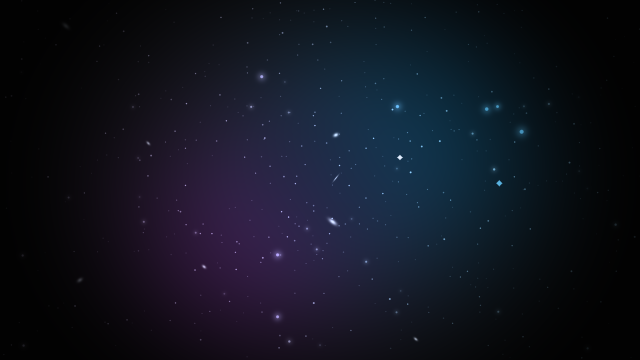
A Shadertoy shader for this background:

```glsl
const vec3 NEUTRAL = vec3(0.10, 0.10, 0.12);
const vec3 PURPLE_TINT = vec3(0.12, 0.0, 0.14);
const vec3 BLUE_TINT = vec3(-0.05, 0.11, 0.18);
const vec3 STAR_WHITE = vec3(0.88, 0.93, 1.0);
const vec3 STAR_BLUE = vec3(0.35, 0.70, 0.88);
const vec3 STAR_LILAC = vec3(0.72, 0.62, 0.88);

float hash(vec2 p) {
    return fract(sin(dot(p, vec2(127.1, 311.7))) * 43758.5453);
}

// Soft elliptical falloff, one at its centre
float cloud(vec2 p, vec2 centre, vec2 size) {
    vec2 q = (p - centre) / size;
    return exp(-dot(q, q));
}

float vignette(vec2 uv) {
    float d = length((uv - 0.5) * vec2(1.0, 0.65));
    return 1.0 - smoothstep(0.10, 0.52, d);
}

float disc(float d, float radius, float pixel) {
    return 1.0 - smoothstep(radius - pixel * 0.7, radius + pixel * 0.7, d);
}

// Small core inside a faint halo
float glowStar(vec2 p, vec2 centre, float radius, float pixel) {
    float d = length(p - centre);
    float halo = exp(-d * d / (radius * radius * 9.0));
    return disc(d, radius, pixel) * 0.65 + halo * 0.32;
}

float diamond(vec2 p, vec2 centre, float radius, float pixel) {
    vec2 q = abs(p - centre);
    return disc((q.x + q.y) * 0.7071, radius * 0.7071, pixel);
}

// Tilted streak with a bright middle
float galaxy(vec2 p, vec2 centre, vec2 size, float angle) {
    float c = cos(angle), s = sin(angle);
    vec2 q = mat2(c, -s, s, c) * (p - centre) / size;
    return exp(-dot(q, q) * 2.0);
}

// One star in some of the cells of a grid
float starLayer(vec2 p, float cells, float density, float radius,
                float haloLevel, float seed, float pixel) {
    vec2 cell = floor(p * cells);
    vec2 id = cell + seed;
    vec2 jitter = vec2(hash(id + 3.1), hash(id + 7.7));
    vec2 centre = (cell + 0.2 + 0.6 * jitter) / cells;
    float present = step(hash(id), density);
    float level = mix(0.2, 1.0, pow(hash(id + 13.3), 2.0));
    float d = length(p - centre);
    float r = radius * mix(0.6, 1.1, level);
    float halo = exp(-d * d / (r * r * 10.0)) * haloLevel;
    return present * level * (disc(d, r, pixel) + halo);
}

void mainImage(out vec4 fragColor, in vec2 fragCoord) {
    vec2 uv = fragCoord / iResolution.xy;
    float aspect = iResolution.x / iResolution.y;
    float pixel = 1.0 / iResolution.y;
    vec2 p = fragCoord * pixel;
    p.x += (16.0 / 9.0 - aspect) * 0.5;

    // Purple and blue haze, darkened towards the sides
    float shade = vignette(uv);
    float purple = cloud(uv, vec2(0.34, 0.25), vec2(0.24, 0.42));
    float blue = cloud(uv, vec2(0.72, 0.66), vec2(0.30, 0.50));
    vec3 color = NEUTRAL + PURPLE_TINT * purple + BLUE_TINT * blue;
    color = color * shade + 0.008;

    // Scattered stars, finer and more numerous with each layer
    float crowd = 0.3 + 0.9 * cloud(uv, vec2(0.52, 0.52), vec2(0.28, 0.42));
    float stars = 0.0;
    for (int i = 0; i < 3; i++) {
        float k = float(i);
        float cells = 12.0 * exp2(k * 0.9);
        float radius = 0.0030 - 0.0007 * k;
        float halo = 0.25 * step(k, 0.5);
        stars += starLayer(p, cells, 0.20 * crowd, radius, halo, 19.0 * k, pixel);
    }
    vec3 tint = mix(STAR_LILAC, STAR_BLUE, smoothstep(0.3, 0.75, uv.x));
    color += mix(tint, STAR_WHITE, 0.45) * stars * (0.12 + 0.75 * shade);

    // Brighter stars with halos
    float whiteGlow = glowStar(p, vec2(1.104, 0.704), 0.0045, pixel)
                    + glowStar(p, vec2(0.727, 0.787), 0.0042, pixel)
                    + glowStar(p, vec2(0.771, 0.292), 0.0042, pixel)
                    + glowStar(p, vec2(0.771, 0.120), 0.0040, pixel);
    float blueGlow = glowStar(p, vec2(1.352, 0.697), 0.0048, pixel)
                   + glowStar(p, vec2(1.449, 0.634), 0.0055, pixel)
                   + glowStar(p, vec2(1.382, 0.704), 0.0038, pixel);
    color += tint * whiteGlow * 0.85 + STAR_BLUE * blueGlow * 0.7;

    // Diamond stars
    color = mix(color, STAR_WHITE, diamond(p, vec2(1.111, 0.5625), 0.0075, pixel));
    color = mix(color, STAR_BLUE, diamond(p, vec2(1.387, 0.491), 0.0085, pixel));

    // Distant galaxies
    float galaxies = galaxy(p, vec2(0.924, 0.384), vec2(0.0170, 0.0075), -0.65)
                   + galaxy(p, vec2(0.933, 0.625), vec2(0.0095, 0.0065), 0.45)
                   + galaxy(p, vec2(0.933, 0.505), vec2(0.0140, 0.0025), 0.90) * 0.7
                   + galaxy(p, vec2(0.412, 0.602), vec2(0.0080, 0.0045), -0.80) * 0.6
                   + galaxy(p, vec2(0.567, 0.259), vec2(0.0080, 0.0050), -0.70) * 0.8
                   + galaxy(p, vec2(1.155, 0.058), vec2(0.0080, 0.0045), -0.70) * 0.7
                   + galaxy(p, vec2(0.222, 0.222), vec2(0.0110, 0.0070), 0.60) * 0.25
                   + galaxy(p, vec2(0.183, 0.928), vec2(0.0150, 0.0080), -0.70) * 0.12;
    color += STAR_WHITE * galaxies * 0.85;

    fragColor = vec4(clamp(color, 0.0, 1.0), 1.0);
}
```
